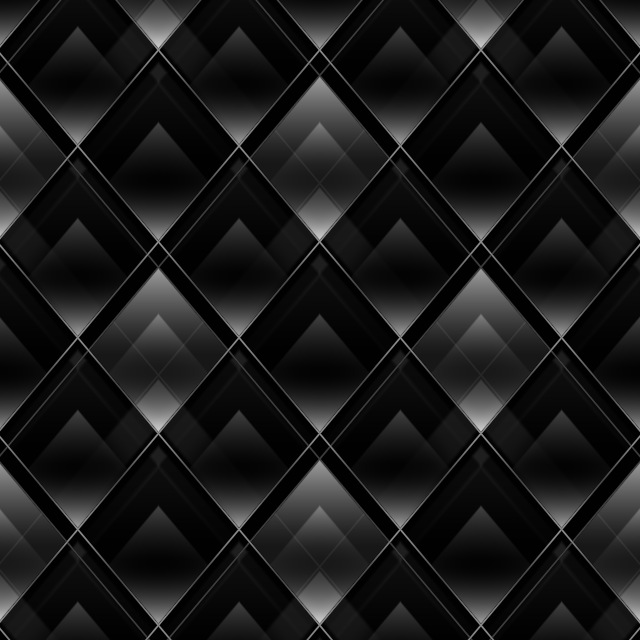
Write a Shadertoy shader that draws this pattern.

```glsl
const vec2 HALF_CELL = vec2(0.126, 0.1498);   // half width and height of a cell
const vec2 CELL_CENTRE = vec2(0.4995, 0.228); // one bright cell, measured from the top

// Soft coverage of a diamond; q is in half cells
float diamond(vec2 q, float centre, float radius, float soft) {
    float inside = radius - abs(q.x) - abs(q.y - centre);
    return smoothstep(-soft, soft, inside / length(1.0 / HALF_CELL));
}

// Soft coverage of the interval from lo to hi
float strip(float x, float lo, float hi, float soft) {
    return smoothstep(lo - soft, lo + soft, x) * (1.0 - smoothstep(hi - soft, hi + soft, x));
}

// Thin line at a diagonal coordinate, repeated with the given period
float hairline(float x, float position, float period, float pixel) {
    float offset = abs(mod(x - position + 0.5 * period, period) - 0.5 * period);
    float dist = 2.0 * offset / length(1.0 / HALF_CELL);
    return 1.0 - smoothstep(0.0003, 0.0013 + 0.7 * pixel, dist);
}

// Small diamond: grey top, black middle, bright lower tip
float smallDiamond(vec2 q, float soft) {
    float t = (q.y - 0.37) / 0.616;
    float top = 0.25 * pow(max(-t - 0.08, 0.0), 1.3);
    float bottom = 0.63 * pow(max(t, 0.0), 1.9);
    float sides = 0.09 * q.x * q.x;
    return (top + bottom + sides + 0.008) * diamond(q, 0.37, 0.616, soft);
}

// Large translucent diamond with an inner tip and a faint cross
float brightDiamond(vec2 q, float soft, float pixel) {
    float t = (q.y - 0.13) / 0.855;
    float shade = 0.085 + 0.48 * pow(max(-t + 0.08, 0.0), 1.4);
    float crossing = abs(abs(q.x) - abs(q.y - 0.39)) / length(1.0 / HALF_CELL);
    shade += 0.05 * (1.0 - smoothstep(0.0003, 0.0013 + 0.7 * pixel, crossing));
    float tip = 0.11 * diamond(q, 0.71, 0.275, soft);
    return shade * diamond(q, 0.13, 0.855, soft) + tip;
}

// Dim chevron and small square under the top corner of a cell
float faintChevron(vec2 q, float soft) {
    float square = 0.08 * diamond(q, -0.765, 0.105, soft * 2.0);
    float fade = 1.0 - smoothstep(-0.75, 0.2, q.y);
    float depth = q.y - abs(q.x);
    float band = strip(depth, -0.87, -0.66, 0.03) * 0.035;
    float edge = strip(depth, -0.69, -0.63, 0.03) * 0.035;
    float interior = smoothstep(-0.68, -0.64, depth) * 0.05 * fade;
    return square + (band + edge) * (0.3 + 0.7 * fade) + interior;
}

// Translucent band along one diagonal, fading away from its node
float veil(float across, float along) {
    float a = mod(across + 0.5, 2.0) - 0.5;
    float b = mod(along + 0.5, 2.0) - 0.5;
    float fade = 1.0 - smoothstep(0.72, 0.98, b);
    return strip(a, 0.2, 0.46, 0.02) * smoothstep(0.38, 0.48, b) * (0.2 + 0.8 * fade);
}

// Bright lattice line plus a dimmer companion on every second diagonal
float latticeLine(float across, float along, float pixel) {
    float glint = 0.28 + 0.27 * pow(sin(3.14159265 * along), 2.0);
    float main = glint * hairline(across, 0.5, 1.0, pixel);
    return max(main, 0.24 * hairline(across, -0.367, 2.0, pixel));
}

void mainImage(out vec4 fragColor, in vec2 fragCoord) {
    float pixel = 1.0 / min(iResolution.x, iResolution.y);
    vec2 p = fragCoord * pixel;
    vec2 grid = (vec2(p.x, 1.0 - p.y) - CELL_CENTRE) / HALF_CELL;

    // Diagonal coordinates place cell centres on whole numbers
    vec2 diagonal = 0.5 * vec2(grid.x + grid.y, grid.y - grid.x);
    vec2 id = floor(diagonal + 0.5);
    vec2 local = diagonal - id;
    vec2 q = vec2(local.x - local.y, local.x + local.y);
    float soft = 0.0008 + 0.7 * pixel;

    // Cells with two even indices carry the large diamond
    vec2 parity = mod(id, 2.0);
    float isBright = 1.0 - max(parity.x, parity.y);
    float grey = 0.004 + smallDiamond(q, soft);
    grey += mix(faintChevron(q, soft), brightDiamond(q, soft, pixel), isBright);

    // Veils and lattice lines cross all cells
    float veils = veil(diagonal.x, diagonal.y) + veil(diagonal.y, diagonal.x);
    grey += 0.075 * veils * (1.0 - 0.75 * isBright);
    float lines = max(latticeLine(diagonal.x, diagonal.y, pixel),
                      latticeLine(diagonal.y, diagonal.x, pixel));
    grey = max(grey, lines);

    fragColor = vec4(vec3(clamp(grey, 0.0, 1.0)), 1.0);
}
```
